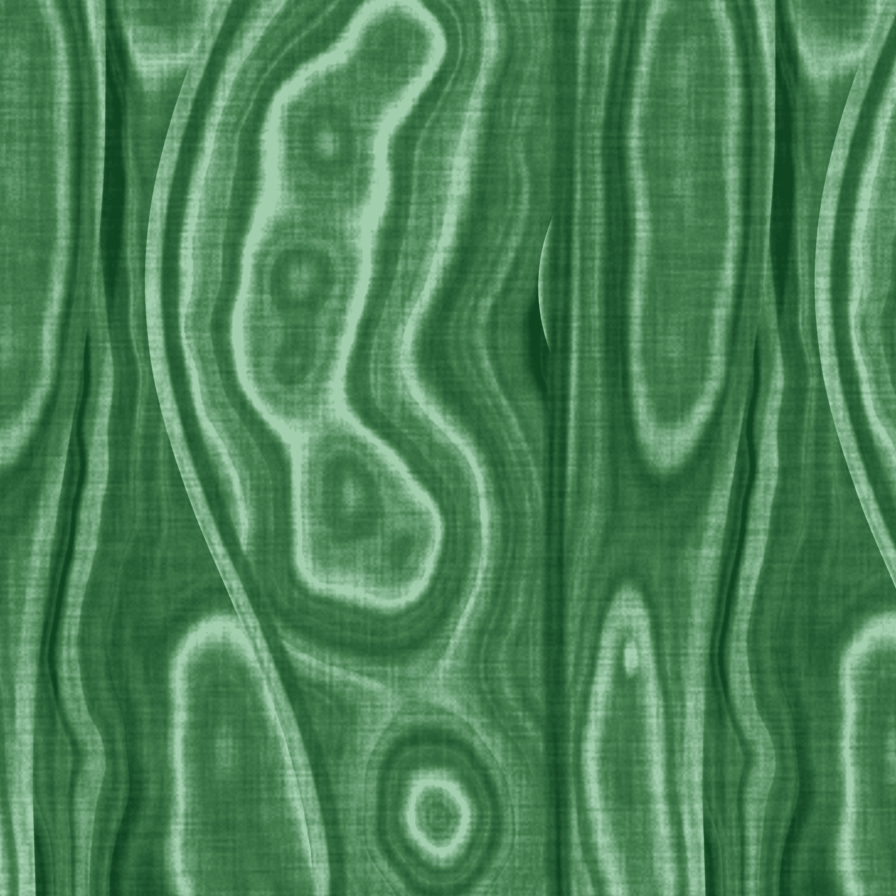
Reproduce this texture procedurally as a Shadertoy shader.

```glsl
// Banded malachite on linen: three slabs of green stone meet at curved seams.
// Each slab is a smooth distance field around scattered eyes; its level lines
// are coloured by a broad tone sequence plus fine stripes, then woven over.

const float PERIOD = 0.7475;       // horizontal repeat of the slabs
const float SEAM_X = 0.625;        // straight dark seam
const float BLEND = 40.0;          // sharpness of the union of eyes
const float STRIPE_FREQ = 85.0;    // fine stripes per canvas height
const float STRIPE_GAIN = 0.50;
const float GLOW_GAIN = 0.34;      // pale one-sided growth lines
const float WARP = 0.021;          // waviness of the bands
const float THREADS = 260.0;       // linen threads across the canvas
const float WEAVE_GAIN = 0.17;
const vec3 DARK = vec3(0.06, 0.27, 0.13);
const vec3 MID = vec3(0.27, 0.50, 0.31);
const vec3 PALE = vec3(0.63, 0.81, 0.68);

// Eyes as x, y, bias: 0-6 main slab, 7-12 column, 13-15 back slab
const vec3 EYES[16] = vec3[16](
    vec3(0.37, 0.857, 0.0), vec3(0.44, 0.94, 0.015), vec3(0.32, 0.703, 0.0),
    vec3(0.335, 0.60, 0.01), vec3(0.39, 0.443, 0.0), vec3(0.455, 0.375, 0.02),
    vec3(0.495, 0.095, 0.03),
    vec3(0.017, 0.93, 0.0), vec3(0.017, 0.80, 0.005), vec3(0.005, 0.62, 0.0),
    vec3(-0.038, 0.265, 0.03), vec3(-0.038, 0.13, 0.012), vec3(-0.038, -0.03, 0.02),
    vec3(0.267, 0.165, 0.0), vec3(0.30, -0.03, 0.0), vec3(0.20, 1.03, 0.02));

// Broad tones from the heart of an eye outwards
const float TONE_STEP = 0.02;
const float TONES[16] = float[16](
    0.62, 0.40, 0.45, 0.84, 0.24, 0.36, 0.74, 0.44,
    0.62, 0.38, 0.54, 0.24, 0.12, 0.06, 0.10, 0.06);

float hash(vec2 p) {
    vec3 h = fract(p.xyx * 0.1031);
    h += dot(h, h.yzx + 33.33);
    return fract((h.x + h.y) * h.z);
}

float noise(vec2 p) {
    vec2 i = floor(p), f = fract(p);
    f = f * f * (3.0 - 2.0 * f);
    return mix(mix(hash(i), hash(i + vec2(1, 0)), f.x),
               mix(hash(i + vec2(0, 1)), hash(i + vec2(1, 1)), f.x), f.y);
}

// Sum of decaying weights around a range of eyes
float eyeWeight(vec2 p, int first, int last, float squash) {
    float sum = 0.0;
    for (int i = first; i <= last; i++) {
        vec2 d = (p - EYES[i].xy) * vec2(1.0, squash);
        sum += exp(-BLEND * (length(d) + EYES[i].z));
    }
    return sum;
}

float toField(float weight) {
    return -log(weight) / BLEND;
}

float broadTone(float field) {
    float u = clamp(field / TONE_STEP, 0.0, 14.99);
    int i = int(u);
    return mix(TONES[i], TONES[i + 1], smoothstep(0.0, 1.0, fract(u)));
}

// Tone of the banding at a field value; bands drift slowly along y
float bands(float field, float tone, float y, float seed) {
    float fine = noise(vec2(field * STRIPE_FREQ + seed, y * 1.5)) - 0.5;
    float hair = noise(vec2(field * STRIPE_FREQ * 2.3 + seed, y * 3.0)) - 0.5;
    float u = field * STRIPE_FREQ * 0.42 + seed;
    float s = fract(u);
    float glow = exp(-4.5 * s) * smoothstep(0.0, 0.12, s) * hash(vec2(floor(u), seed));
    float detail = STRIPE_GAIN * (fine + 0.45 * hair) + GLOW_GAIN * glow;
    return tone + detail * mix(0.3, 1.0, smoothstep(0.02, 0.06, field));
}

// Soft stripe between two distances from a seam
float strip(float d, float near, float far) {
    return smoothstep(near - 0.003, near + 0.003, d)
         * (1.0 - smoothstep(far - 0.004, far + 0.004, d));
}

void mainImage(out vec4 fragColor, in vec2 fragCoord) {
    vec2 uv = fragCoord / iResolution.y;
    float px = 1.0 / iResolution.y;

    // Fold the canvas into one slab group and ripple it
    float sway = 0.006 * sin(5.0 * uv.y);
    vec2 p = uv;
    p.x = mod(uv.x - SEAM_X + sway, PERIOD) + SEAM_X - PERIOD;
    vec2 ripple = vec2(noise(p * 7.0), noise(p * 7.0 + 31.7)) - 0.5;
    ripple += 0.3 * (vec2(noise(p * 19.0 + 5.0), noise(p * 19.0 + 63.0)) - 0.5);
    vec2 w = p + 2.0 * WARP * ripple;
    vec2 wColumn = p + 0.9 * WARP * ripple;

    // Curved seams
    float mainEdge = p.x - (0.255 + 0.095 * cos(4.488 * p.y)) - 0.1 * WARP * ripple.x;
    float columnEdge = p.x - (0.04 + 0.072 * smoothstep(0.1, 0.85, p.y));
    float darkSeam = min(SEAM_X - p.x, p.x - SEAM_X + PERIOD);

    // Main slab: large nodule, pale and dark rims on its left
    float f = toField(eyeWeight(w, 0, 6, 0.75));
    float mainTone = bands(f, broadTone(f), p.y, 3.0);
    mainTone = mix(mainTone, 0.16 + 0.25 * mainTone, strip(mainEdge, 0.019, 0.037));
    mainTone = mix(mainTone, 0.62 + 0.28 * noise(vec2(mainEdge * 210.0, p.y * 3.0)),
                   strip(mainEdge, -0.01, 0.018));

    // Sliver of pale stone wedged against the dark seam
    float wedge = (p.y - 0.685) / 0.10;
    float sliver = p.x - SEAM_X + 0.026 * (1.0 - wedge * wedge);
    float sliverTone = 0.22 + 0.75 * exp(-160.0 * max(sliver, 0.0));
    mainTone = mix(mainTone, sliverTone, smoothstep(-px, px, sliver) * step(abs(wedge), 1.0));

    // Column: slender nodules between near-vertical stripes
    f = toField(eyeWeight(wColumn, 7, 12, 0.35));
    float columnTone = bands(f, broadTone(f * 1.5), p.y, 17.0);
    columnTone += 0.22 * strip(-columnEdge, 0.0, 0.022);
    vec2 pearl = (p - vec2(-0.038, 0.265)) * vec2(1.0, 0.4);
    columnTone += 0.5 * (1.0 - smoothstep(0.004, 0.011, length(pearl)));

    // Back slab: nodules joined by an upright vein
    float vein = sqrt(pow(w.x - 0.16, 2.0) + 0.0001) + 0.065;
    f = toField(eyeWeight(w, 13, 15, 0.4) + exp(-BLEND * vein));
    float backTone = bands(f, broadTone(f), p.y, 41.0);
    backTone -= 0.25 * strip(columnEdge, 0.0, 0.025);

    // Join the slabs and shade the straight seam
    float tone = mix(columnTone, backTone, smoothstep(-px, px, columnEdge));
    tone = mix(tone, mainTone, smoothstep(-px, px, mainEdge));
    float seamTone = 0.04 + 0.22 * noise(vec2(darkSeam * 170.0, p.y * 2.0));
    tone = mix(seamTone, tone, smoothstep(0.008, 0.018, darkSeam));

    // Linen threads and grain
    float weave = noise(uv * vec2(THREADS, 24.0)) + noise(uv * vec2(24.0, THREADS) + 90.0) - 1.0;
    weave += 0.8 * (noise(uv * THREADS * 1.4) - 0.5);
    tone = clamp(tone + WEAVE_GAIN * weave * (0.5 + 0.6 * clamp(tone, 0.0, 1.0)), 0.0, 1.0);

    vec3 color = mix(DARK, MID, min(tone * 2.0, 1.0));
    color = mix(color, PALE, max(tone * 2.0 - 1.0, 0.0));
    fragColor = vec4(color, 1.0);
}
```
